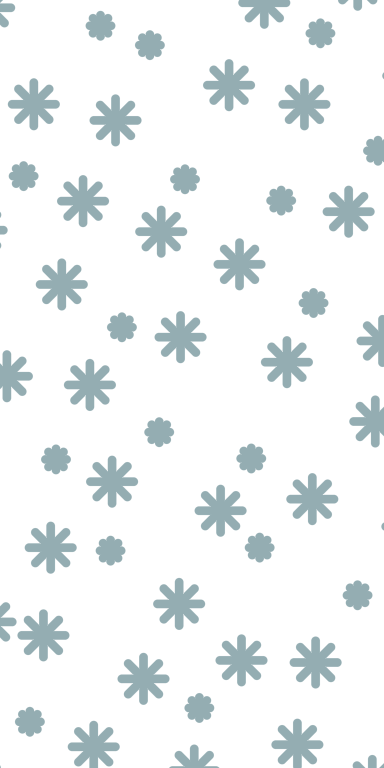
Reproduce this pattern procedurally as a Shadertoy shader.

```glsl
// Scattered eight-armed stars and small flowers in grey-blue on white.
// A tilted grid holds one motif per cell; neighbouring cells drift along
// crossed axes, so the scatter looks loose while the motifs stay apart.

const vec3  PAPER_COLOR = vec3(1.0);
const vec3  MOTIF_COLOR = vec3(0.58, 0.68, 0.70);
const float CELL_SIZE   = 0.215;   // all lengths in canvas widths
const float GRID_TILT   = 0.42;    // radians
const float LONG_DRIFT  = 0.36;    // drift along the cell's axis, in cells
const float CROSS_DRIFT = 0.05;    // drift across it, in cells
const float STAR_SHARE  = 0.62;    // the remaining motifs are flowers
const float STAR_ARM    = 0.0564;  // centre to the middle of the round cap
const float FLOWER_ARM  = 0.0275;
const float ARM_RADIUS  = 0.0113;
const vec2  GRID_ORIGIN = vec2(3.37, 5.81);

// Two random values in 0..1 per cell
vec2 hash22(vec2 p) {
    vec3 q = fract(p.xyx * vec3(0.1031, 0.1030, 0.0973));
    q += dot(q, q.yzx + 33.33);
    return fract((q.xx + q.yz) * q.zy);
}

// Distance to a round-capped arm starting at the origin
float armDistance(vec2 p, vec2 direction, float armLength) {
    float along = clamp(dot(p, direction), 0.0, armLength);
    return length(p - direction * along) - ARM_RADIUS;
}

// Eight arms, folded into a single octant
float burstDistance(vec2 p, float armLength) {
    p = abs(p);
    if (p.y > p.x) p = p.yx;
    return min(armDistance(p, vec2(1.0, 0.0), armLength),
               armDistance(p, vec2(sqrt(0.5)), armLength));
}

// Motif centre in grid units
vec2 motifCentre(vec2 cell) {
    vec2 jitter = 2.0 * hash22(cell + 17.0) - 1.0;
    bool isEven = mod(cell.x + cell.y, 2.0) < 0.5;
    vec2 drift = isEven ? vec2(LONG_DRIFT, CROSS_DRIFT)
                        : vec2(CROSS_DRIFT, LONG_DRIFT);
    return cell + 0.5 + jitter * drift;
}

// Evenly mixed choice between long and short arms
float motifArm(vec2 cell) {
    float rank = fract(dot(cell, vec2(0.7549, 0.5698)));
    return rank < STAR_SHARE ? STAR_ARM : FLOWER_ARM;
}

void mainImage(out vec4 fragColor, in vec2 fragCoord) {
    float pixel = 1.0 / iResolution.x;
    vec2 uv = fragCoord * pixel;

    // Tilted grid coordinates
    float c = cos(GRID_TILT), s = sin(GRID_TILT);
    mat2 tilt = mat2(c, s, -s, c);
    vec2 gridPos = tilt * uv / CELL_SIZE + GRID_ORIGIN;
    vec2 baseCell = floor(gridPos);

    // Nearest motif; offsets are turned back so every motif stands upright
    float nearest = 1.0;
    for (int y = -1; y <= 1; y++) {
        for (int x = -1; x <= 1; x++) {
            vec2 cell = baseCell + vec2(x, y);
            vec2 offset = (gridPos - motifCentre(cell)) * tilt * CELL_SIZE;
            nearest = min(nearest, burstDistance(offset, motifArm(cell)));
        }
    }

    // Edge smoothed over about one pixel
    float coverage = 1.0 - smoothstep(-0.7 * pixel, 0.7 * pixel, nearest);
    fragColor = vec4(mix(PAPER_COLOR, MOTIF_COLOR, coverage), 1.0);
}
```
